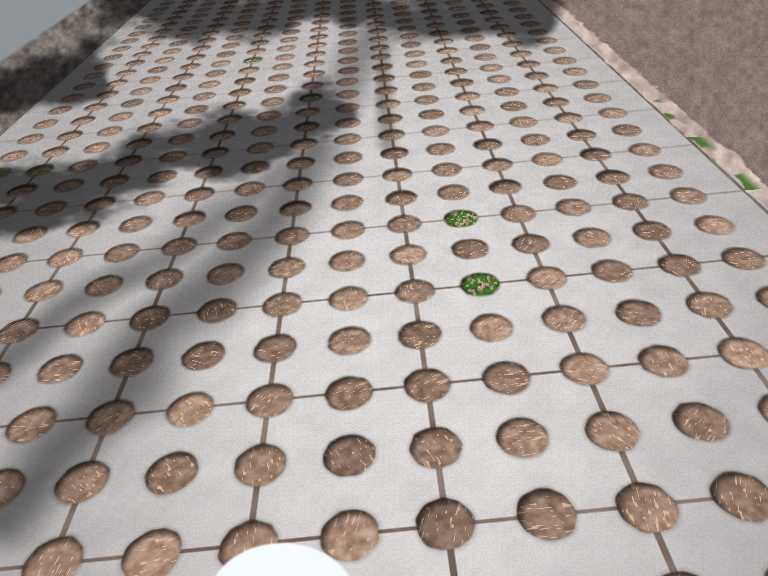
This texture is drawn by a WebGL 1 fragment shader. Its source:

```glsl
precision highp float;
// Perforated grey pavers with soil-filled round holes, receding under soft tree shadows.
uniform vec2 u_resolution;

const float HOLE_RADIUS = 0.295;
const float LEFT_EDGE = -10.0;
const float RIGHT_EDGE = 6.05;

float hash(vec2 p) {
  return fract(sin(dot(p, vec2(127.1, 311.7))) * 43758.5453);
}

float noise(vec2 p) {
  vec2 i = floor(p), f = fract(p);
  f = f * f * (3.0 - 2.0 * f);
  return mix(mix(hash(i), hash(i + vec2(1.0, 0.0)), f.x),
             mix(hash(i + vec2(0.0, 1.0)), hash(i + 1.0), f.x), f.y);
}

float fbm(vec2 p) {
  float sum = 0.0, amp = 0.5;
  for (int k = 0; k < 4; k++) {
    sum += amp * noise(p);
    p = p * 2.03 + 17.0;
    amp *= 0.5;
  }
  return sum / 0.9375;
}

// Screen (y down, height 1) to ground plane; one unit is the hole spacing.
vec2 groundFromScreen(vec2 p) {
  float slope = 0.125 * p.x - 0.0755;
  float row = (0.9115 - p.y - 0.099 * (p.x - 0.776))
            / (0.125 * p.y + 0.0384 + 0.099 * slope);
  return vec2((p.x - 0.776 + row * slope) / 0.1719, row);
}

// Coverage of a thin line, fading once it is narrower than a pixel.
float lineCover(float d, float halfWidth, float aa) {
  return clamp((halfWidth - d) / aa + 0.5, 0.0, 1.0) * min(1.0, 2.0 * halfWidth / aa);
}

float branch(vec2 p, vec2 a, vec2 b, float width) {
  vec2 ab = b - a;
  float t = clamp(dot(p - a, ab) / dot(ab, ab), 0.0, 1.0);
  return 1.0 - smoothstep(0.0, width, length(p - a - ab * t));
}

// Blurred limbs plus patchy foliage; returns darkness from 0 to 1.
float treeShadow(vec2 p) {
  vec2 q = p + 0.04 * (vec2(noise(p * 7.0), noise(p * 7.0 + 9.0)) - 0.5);
  float limbs = 0.5 * branch(q, vec2(0.67, 0.0), vec2(0.56, 0.28), 0.06);
  limbs = max(limbs, 0.7 * branch(q, vec2(0.56, 0.28), vec2(0.0, 0.9), 0.09));
  limbs = max(limbs, 0.55 * branch(q, vec2(0.5, 0.3), vec2(0.0, 0.63), 0.06));
  limbs = max(limbs, 0.45 * branch(q, vec2(0.66, 0.0), vec2(0.68, 0.25), 0.025));
  float crown = branch(q, vec2(-0.05, 0.37), vec2(0.56, 0.2), 0.13);
  crown = max(crown, branch(q, vec2(0.2, 0.01), vec2(0.93, 0.02), 0.11));
  crown = max(crown, branch(q, vec2(-0.05, 0.17), vec2(0.15, 0.13), 0.1));
  float leaves = smoothstep(0.4, 0.85, crown + 0.9 * (fbm(p * vec2(13.0, 26.0)) - 0.5));
  return max(limbs, 0.95 * leaves);
}

vec3 soilColor(vec2 g, vec2 id) {
  float clumps = fbm(g * 12.0);
  vec3 c = mix(vec3(0.46, 0.36, 0.30), vec3(0.78, 0.67, 0.60), clumps);
  c *= 0.85 + 0.3 * hash(id);
  // Straw flakes, turned differently in each hole.
  float a = 6.28 * hash(id + 3.0);
  vec2 s = mat2(cos(a), -sin(a), sin(a), cos(a)) * (g - id);
  float straw = smoothstep(0.76, 0.9, noise(s * vec2(14.0, 48.0) + id * 7.0));
  c = mix(c, vec3(0.95, 0.79, 0.64), 0.7 * straw);
  // Grass in one column, and rarely elsewhere.
  float planted = step(abs(id.x - 1.0), 0.1) * step(abs(abs(id.y - 5.0) - 1.0), 0.1);
  float grass = max(planted, 0.6 * step(0.975, hash(id + 41.0)));
  float blades = smoothstep(0.3, 0.5, noise(g * vec2(26.0, 16.0)));
  return mix(c, mix(vec3(0.15, 0.28, 0.10), vec3(0.38, 0.60, 0.25), clumps), grass * blades);
}

void main() {
  float px = 1.0 / u_resolution.y;
  vec2 p = vec2(gl_FragCoord.x, u_resolution.y - gl_FragCoord.y) * px;
  vec2 g = groundFromScreen(p);
  float depth = 1.0 + 0.125 * g.y;
  vec2 aa = 1.4 * max(px, 0.002) * depth / vec2(0.1719, 0.0384 + 0.125 * p.y);

  // Concrete and the joints on every second grid line.
  float grain = hash(floor(p * 420.0)) - 0.5;
  float glow = 1.0 - smoothstep(0.1, 0.9, length((p - vec2(0.72, 0.66)) * vec2(1.0, 0.85)));
  vec3 color = vec3(0.86, 0.845, 0.84) * mix(0.78, 1.0, glow);
  color *= 0.95 + 0.1 * fbm(g * 3.0) + 0.06 * grain;
  vec2 toJoint = abs(mod(g + 1.0, 2.0) - 1.0);
  float wear = 0.65 + 0.35 * noise(g * 4.0);
  float joint = max(lineCover(toJoint.x, 0.034, aa.x), lineCover(toJoint.y, 0.022, aa.y));
  color = mix(color, vec3(0.42, 0.35, 0.31), joint * wear);

  // Holes: one on every grid point, with a shaded far lip.
  vec2 id = floor(g + 0.5);
  vec2 q = g - id + 0.04 * (vec2(hash(id + 5.0), hash(id + 8.0)) - 0.5);
  float r = length(q) + 0.025 * (noise(g * 9.0) - 0.5);
  float soft = length(q * aa) / max(length(q), 0.001);
  float inRow = step(LEFT_EDGE + 0.5, id.x) * step(id.x, 5.5);
  float hole = (1.0 - smoothstep(HOLE_RADIUS - soft, HOLE_RADIUS + soft, r)) * inRow;
  float deep = step(6.5, id.y) * step(mod(id.x, 2.0), 0.5);
  float lip = length(q - vec2(0.03, -0.05 - 0.1 * deep));
  float lipShade = smoothstep(HOLE_RADIUS - 0.06 - soft, HOLE_RADIUS + 0.03 + soft, lip);
  vec3 soil = soilColor(g, id) * (1.0 - 0.6 * lipShade);
  float rim = 1.0 - smoothstep(0.0, 0.06, abs(r - HOLE_RADIUS));
  color = mix(color * (1.0 - 0.12 * rim * inRow), soil, hole);

  // Gravel and slabs on the left, broken kerb and asphalt on the right.
  float rough = fbm(p * 90.0);
  vec3 gravel = mix(vec3(0.25, 0.23, 0.22), vec3(0.65, 0.61, 0.58), rough);
  gravel = mix(gravel, vec3(0.56, 0.58, 0.60), 1.0 - smoothstep(-13.4, -13.0, g.x));
  color = mix(gravel, color, smoothstep(LEFT_EDGE - aa.x, LEFT_EDGE + aa.x, g.x));
  float edge = g.x + 0.3 * (fbm(g * vec2(3.0, 2.0)) - 0.5);
  vec3 kerb = mix(vec3(0.55, 0.48, 0.45), vec3(0.96, 0.88, 0.85), fbm(p * 60.0));
  float weeds = smoothstep(0.6, 0.75, noise(g * 2.2 + 4.0)) * step(6.0, g.y) * step(g.y, 11.0);
  kerb = mix(kerb, vec3(0.32, 0.46, 0.22), weeds * (1.0 - smoothstep(6.15, 6.4, g.x)));
  color = mix(color, kerb, smoothstep(RIGHT_EDGE - aa.x, RIGHT_EDGE + aa.x, edge));
  vec3 asphalt = vec3(0.55, 0.48, 0.455) * (0.82 + 0.3 * rough + 0.12 * grain);
  color = mix(color, asphalt, smoothstep(6.5 - aa.x, 6.5 + aa.x, edge));

  color *= mix(vec3(1.0), vec3(0.36, 0.36, 0.37), treeShadow(p));

  // Bright round lid at the lower border.
  float lid = length((p - vec2(0.49, 1.043)) / vec2(0.128, 0.1));
  color = mix(color, vec3(0.97, 0.99, 1.0), 1.0 - smoothstep(0.97, 1.03, lid));
  gl_FragColor = vec4(color, 1.0);
}
```
